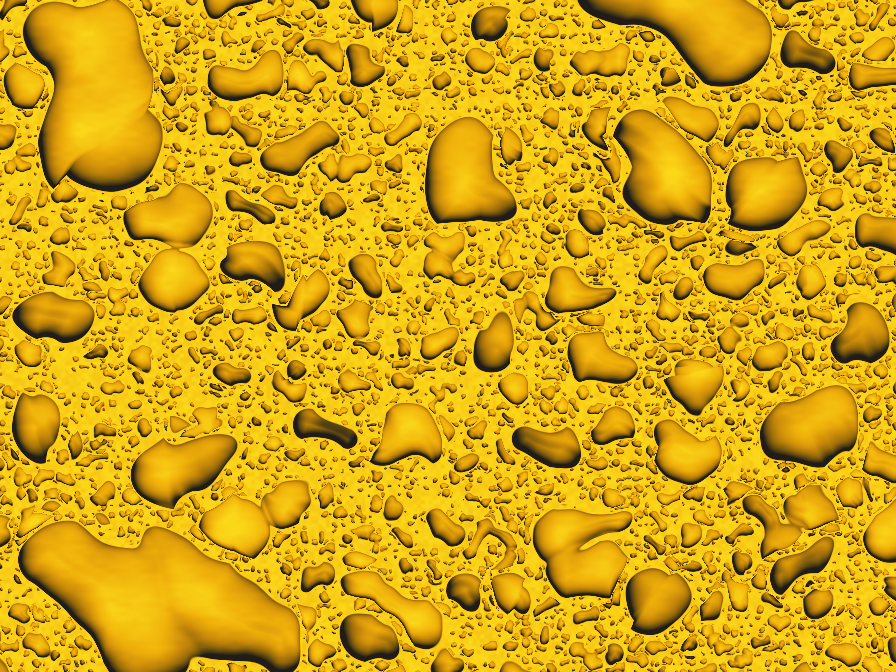
A Shadertoy shader for this texture:

```glsl
// Water drops of many sizes beaded on a glossy yellow sheet, dark on their lower-left rims.

#define LAYERS 5          // drop sizes, large to small
#define LARGEST_CELL 0.22 // cell of the largest drops, in canvas heights
#define CELL_RATIO 0.5    // cell size from one layer to the next
#define COVER 0.72        // chance that a cell holds a drop
#define WARP 0.30         // irregularity of the outlines
#define MERGE 0.08        // how far touching drops flow together
#define GAP 0.25          // bare margin around larger drops
#define RIM_FALLOFF 4.0   // higher is a thinner dark rim
#define RIM_DARK 1.12     // strength of the dark rim
#define SHADE_DIR vec2(-0.40, -0.92)

float hash(vec2 p) {
    return fract(sin(dot(p, vec2(127.1, 311.7))) * 43758.5453);
}

float noise(vec2 p) {
    vec2 i = floor(p), f = fract(p);
    f = f * f * (3.0 - 2.0 * f);
    return mix(mix(hash(i), hash(i + vec2(1, 0)), f.x),
               mix(hash(i + vec2(0, 1)), hash(i + vec2(1, 1)), f.x), f.y);
}

vec2 wobble(vec2 p) {
    return vec2(noise(p), noise(p + 37.3)) - 0.5;
}

float smoothMin(float a, float b, float k) {
    float h = max(k - abs(a - b), 0.0) / k;
    return min(a, b) - 0.25 * h * h * k;
}

// Stretched drop: a tapered capsule with a pinched waist
float dropDistance(vec2 v, vec2 seed) {
    float size = mix(0.12, 0.42, pow(hash(seed + 3.1), 1.6));
    float stretch = hash(seed + 5.7);
    stretch *= stretch;
    float angle = (hash(seed + 8.3) - 0.5) * 2.4;
    float taper = hash(seed + 11.9) - 0.5;
    vec2 axis = vec2(cos(angle), sin(angle));
    float halfLength = size * mix(0.05, 1.3, stretch);
    float along = clamp(dot(v, axis) / halfLength, -1.0, 1.0);
    float waist = 0.35 * stretch * (1.0 - along * along);
    float radius = size * (1.0 - 0.3 * stretch) * (1.0 + 0.7 * taper * along - waist);
    return length(v - axis * halfLength * along) - radius;
}

// Signed distance to one layer of scattered drops, in canvas heights
float layerDistance(vec2 p, float cell, float layer) {
    vec2 q = p / cell + 0.37 * layer;
    q += WARP * wobble(q * 1.8 + layer * 7.0) + 0.2 * WARP * wobble(q * 5.0);
    vec2 home = floor(q);
    float d = 1.0;
    for (int y = -1; y <= 1; y++)
    for (int x = -1; x <= 1; x++) {
        vec2 id = home + vec2(x, y);
        vec2 seed = id + layer * 41.0;
        float chance = COVER * mix(0.82, 1.12, clamp(id.x * cell / 1.33, 0.0, 1.0));
        if (hash(seed) > chance) continue;
        vec2 jitter = 0.22 + 0.56 * vec2(hash(seed + 17.3), hash(seed + 23.9));
        d = smoothMin(d, dropDistance(q - id - jitter, seed), MERGE);
    }
    return d * cell;
}

// Tone inside a drop: golden body, heavy lower rim, thin upper rim
float dropTone(float depth, float slope) {
    float facing = smoothstep(-0.3, 0.9, slope);
    float body = 0.95 - 0.22 * (1.0 - depth);
    float lowerRim = RIM_DARK * facing * exp(-depth * RIM_FALLOFF);
    float upperRim = 0.45 * (1.0 - facing) * exp(-depth * 14.0);
    return body - lowerRim - upperRim;
}

// Ramp from near black through brown and gold to yellow
vec3 toneColor(float tone) {
    float t = clamp(tone, 0.0, 1.0) * 5.0;
    vec3 color = mix(vec3(0.12, 0.11, 0.10), vec3(0.35, 0.27, 0.07), clamp(t, 0.0, 1.0));
    color = mix(color, vec3(0.60, 0.42, 0.04), clamp(t - 1.0, 0.0, 1.0));
    color = mix(color, vec3(0.80, 0.55, 0.04), clamp(t - 2.0, 0.0, 1.0));
    color = mix(color, vec3(0.94, 0.69, 0.04), clamp(t - 3.0, 0.0, 1.0));
    return mix(color, vec3(0.985, 0.845, 0.10), clamp(t - 4.0, 0.0, 1.0));
}

void mainImage(out vec4 fragColor, in vec2 fragCoord) {
    vec2 p = fragCoord / iResolution.y;
    float edge = 0.7 / iResolution.y;

    // Bare sheet with a faint grain
    float tone = 1.02 - 0.12 * noise(p * 170.0);
    float mottle = 0.14 * (noise(p * 26.0) - 0.5) + 0.05 * (noise(p * vec2(60.0, 140.0)) - 0.5);

    // Large drops first; each keeps smaller ones at a distance
    float cell = LARGEST_CELL;
    float wall = 1.0;
    for (int i = 0; i < LAYERS; i++) {
        float layer = float(i);
        float reach = 0.13 * cell;
        float d = layerDistance(p, cell, layer);
        float slope = (layerDistance(p + SHADE_DIR * reach, cell, layer) - d) / reach;
        d += 2.0 * max(0.0, GAP * cell - wall);
        float depth = clamp(-d / (0.3 * cell + 0.002), 0.0, 1.0);
        float mask = 1.0 - smoothstep(-edge, edge, d);
        tone = mix(tone, dropTone(depth, slope) + mottle, mask);
        wall = min(wall, d);
        cell *= CELL_RATIO;
    }
    fragColor = vec4(toneColor(tone), 1.0);
}
```
